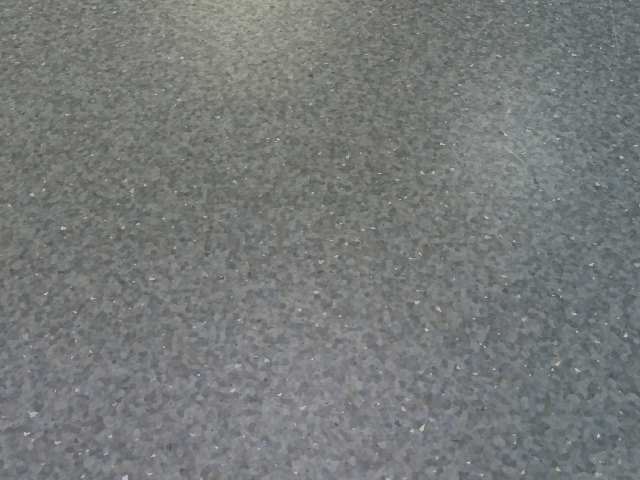
This texture is drawn by a Shadertoy shader. Its source:

```glsl
vec3 hash3(vec2 p) {
    vec3 h = fract(p.xyx * vec3(0.1031, 0.1030, 0.0973));
    h += dot(h, h.yzx + 33.33);
    return fract((h.xxy + h.yzz) * h.zyx);
}

float glow(vec2 p, vec2 centre, vec2 size) {
    vec2 d = (p - centre) / size;
    return exp(-dot(d, d));
}

// Soft Voronoi: packed chips, each with its own random tone and tint
vec2 chips(vec2 p) {
    vec2 cell = floor(p), sum = vec2(0.0);
    float total = 0.0;
    for (int y = -1; y <= 1; y++)
    for (int x = -1; x <= 1; x++) {
        vec2 id = cell + vec2(x, y);
        vec2 d = id + hash3(id).xy - p;
        float weight = exp(-13.0 * dot(d, d));
        sum += weight * hash3(id + 71.0).xy;
        total += weight;
    }
    return sum / total - 0.5;
}

// Scattered ragged flecks: opacity in x, warmth in y
vec2 flecks(vec2 p, float spacing, float density, float seed) {
    vec2 cell = floor(p / spacing), result = vec2(0.0);
    for (int y = -1; y <= 1; y++)
    for (int x = -1; x <= 1; x++) {
        vec2 id = cell + vec2(x, y);
        vec3 place = hash3(id + seed), look = hash3(id + seed + 37.0);
        if (place.z > density) continue;
        vec2 d = p - (id + place.xy) * spacing;
        float turn = (look.x - 0.5) * 2.4;
        d = mat2(cos(turn), -sin(turn), sin(turn), cos(turn)) * d;
        d.y *= 1.2 + look.y;
        float angle = atan(d.y, d.x);
        float ragged = 1.0 + 0.2 * cos(3.0 * angle + 6.3 * look.z) + 0.12 * cos(5.0 * angle + 9.0 * look.y);
        float radius = mix(0.003, 0.0085, pow(look.z, 3.0)) * ragged;
        float mask = 1.0 - smoothstep(radius - 0.0016, radius + 0.0014, length(d));
        mask *= mix(0.4, 1.0, fract(look.z * 7.0 + look.x));
        if (mask > result.x) result = vec2(mask, look.y);
    }
    return result;
}

float scratch(vec2 p, vec2 a, vec2 b) {
    vec2 ab = b - a;
    float t = clamp(dot(p - a, ab) / dot(ab, ab), 0.0, 1.0);
    return 1.0 - smoothstep(0.0, 0.0028, length(p - a - t * ab));
}

void mainImage(out vec4 fragColor, in vec2 fragCoord) {
    vec2 p = fragCoord / iResolution.y;
    p.x += 0.667 - 0.5 * iResolution.x / iResolution.y;

    // Floor plane receding towards the top
    vec2 ground = vec2(p.x - 0.667, p.y) / (1.0 - 0.38 * p.y) + 5.0;

    // Broad floor colour: violet grey below, olive above, teal at the right
    vec3 col = mix(vec3(0.462, 0.468, 0.483), vec3(0.435, 0.445, 0.428), smoothstep(0.1, 0.65, p.y));
    col = mix(col, vec3(0.405, 0.44, 0.45), 0.85 * smoothstep(0.75, 1.3, p.x));

    // Reflected light
    col += vec3(0.16, 0.155, 0.13) * glow(p, vec2(0.52, 1.03), vec2(0.2, 0.23));
    col += vec3(0.10, 0.10, 0.098) * glow(p, vec2(1.06, 0.69), vec2(0.14, 0.2));
    col += vec3(0.06, 0.057, 0.058) * glow(p, vec2(0.64, 0.2), vec2(0.26, 0.32));
    col += 0.03 * glow(p, vec2(0.1, 0.95), vec2(0.35, 0.3));

    // Mottled chips in two sizes
    vec2 coarse = chips(ground * 72.0), fine = chips(ground * 125.0 + 19.0);
    col += 0.115 * coarse.x + 0.07 * fine.x;
    col += vec3(0.025, 0.0, -0.025) * coarse.y;

    // Dark and pale flecks
    vec2 dark = flecks(ground, 0.038, 0.4, 113.0);
    col = mix(col, vec3(0.27, 0.28, 0.29), 0.6 * dark.x);
    vec2 pale = flecks(ground, 0.042, 0.45, 251.0);
    vec3 paleColour = mix(vec3(0.77, 0.79, 0.79), vec3(0.81, 0.77, 0.70), pale.y);
    col = mix(col, paleColour, pale.x * mix(0.95, 0.75, p.y));

    // Faint scratches
    col += 0.12 * scratch(p, vec2(1.05, 0.695), vec2(1.092, 0.662));
    col += 0.07 * scratch(p, vec2(1.272, 1.0), vec2(1.29, 0.88));

    fragColor = vec4(col, 1.0);
}
```
